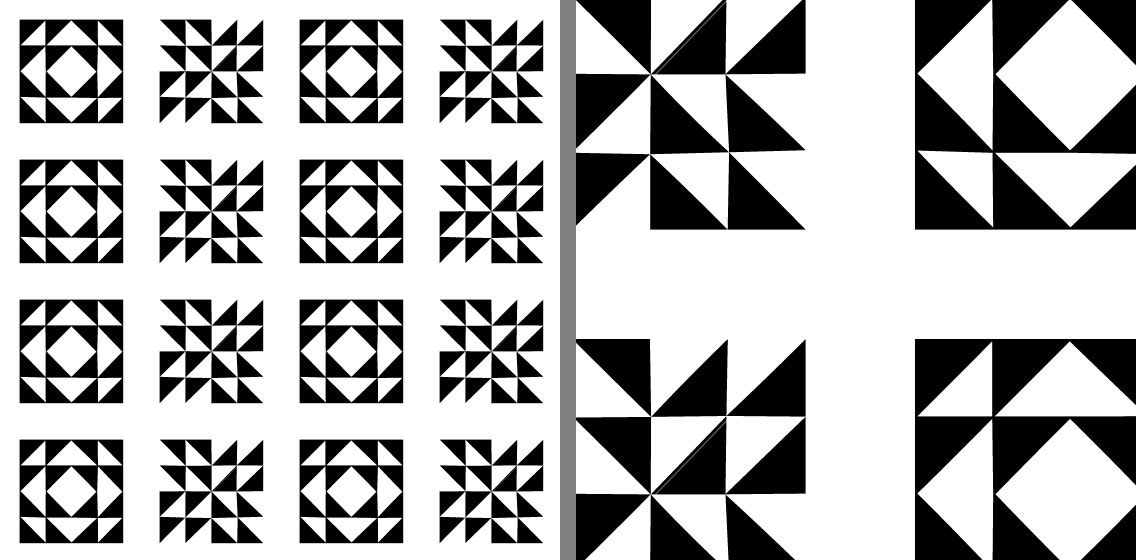
Left: the whole. Right: its middle third, enlarged.
A WebGL 1 fragment shader for this pattern:

```glsl
precision highp float;
// Four by four quilt blocks, alternating a framed diamond and a pinwheel.
// Each block is a 4x4 grid of half-black squares whose black corner depends
// on the quadrant; a small lattice warp gives slightly crooked seams.
uniform vec2 u_resolution;

const float REPEATS = 4.0;                        // blocks across and down (even)
const vec2 BLOCK_ORIGIN = vec2(0.1406, 0.1198);   // lower left corner in its cell
const float BLOCK_SIDE = 0.7396;                  // block width in its cell
const float PATCHES = 4.0;                        // squares along a block side
const float DIAMOND_BLEED = 0.03;                 // black overlap past the diagonal
const float WOBBLE = 0.04;                        // crookedness of the loose seams
const float WOBBLE_REST = 0.3;                    // share kept by the other seams
const vec2 LOOSE_SEAM = vec2(3.0, 1.0);           // column and row most out of true
const vec2 SCRATCHED_PATCH = vec2(2.0, 2.0);
const float SCRATCH_OFFSET = 0.065;
const float SCRATCH_WIDTH = 0.012;
const vec3 PAPER = vec3(1.0);
const vec3 INK = vec3(0.0);
const vec3 SCRATCH = vec3(0.37);
const int SAMPLES = 5;                            // per pixel side

float hash(vec2 p) {
  return fract(sin(dot(p, vec2(127.1, 311.7))) * 43758.5453);
}

// Shift of one lattice corner; the outer border stays straight.
vec2 cornerShift(vec2 corner, float kind) {
  vec2 inside = step(0.5, corner) * step(corner, vec2(PATCHES - 0.5));
  vec2 loose = 1.0 - step(0.5, abs(corner - LOOSE_SEAM));
  vec2 random = vec2(hash(corner + 17.0 * kind), hash(corner + 17.0 * kind + 5.3));
  return (random - 0.5) * 2.0 * WOBBLE * inside * mix(vec2(WOBBLE_REST), vec2(1.0), loose);
}

vec2 warp(vec2 grid, float kind) {
  vec2 c = floor(grid);
  vec2 f = grid - c;
  vec2 low = mix(cornerShift(c, kind), cornerShift(c + vec2(1.0, 0.0), kind), f.x);
  vec2 high = mix(cornerShift(c + vec2(0.0, 1.0), kind), cornerShift(c + 1.0, kind), f.x);
  return grid + mix(low, high, f.y);
}

vec3 quilt(vec2 uv) {
  vec2 cell = uv * REPEATS;
  float pinwheel = mod(floor(cell.x), 2.0);
  vec2 grid = (fract(cell) - BLOCK_ORIGIN) / BLOCK_SIDE * PATCHES;
  if (min(grid.x, grid.y) < 0.0 || max(grid.x, grid.y) > PATCHES) return PAPER;

  grid = warp(grid, pinwheel);
  vec2 patchId = floor(grid);
  vec2 local = grid - patchId - 0.5;

  // Black corners point outward; the pinwheel turns them a quarter clockwise.
  vec2 corner = step(PATCHES * 0.5, grid) * 2.0 - 1.0;
  if (pinwheel > 0.5) corner = vec2(corner.y, -corner.x);
  float depth = dot(local, corner) + DIAMOND_BLEED * (1.0 - pinwheel);
  vec3 color = depth > 0.0 ? INK : PAPER;

  // Faint scratch beside one diagonal of the pinwheel.
  bool scratched = pinwheel > 0.5 && distance(patchId, SCRATCHED_PATCH) < 0.5;
  if (scratched && abs(depth - SCRATCH_OFFSET) < SCRATCH_WIDTH) color = SCRATCH;
  return color;
}

void main() {
  // Average a grid of samples to smooth every edge.
  vec3 sum = vec3(0.0);
  for (int y = 0; y < SAMPLES; y++) {
    for (int x = 0; x < SAMPLES; x++) {
      vec2 offset = (vec2(float(x), float(y)) + 0.5) / float(SAMPLES) - 0.5;
      sum += quilt((gl_FragCoord.xy + offset) / u_resolution);
    }
  }
  gl_FragColor = vec4(sum / float(SAMPLES * SAMPLES), 1.0);
}
```
